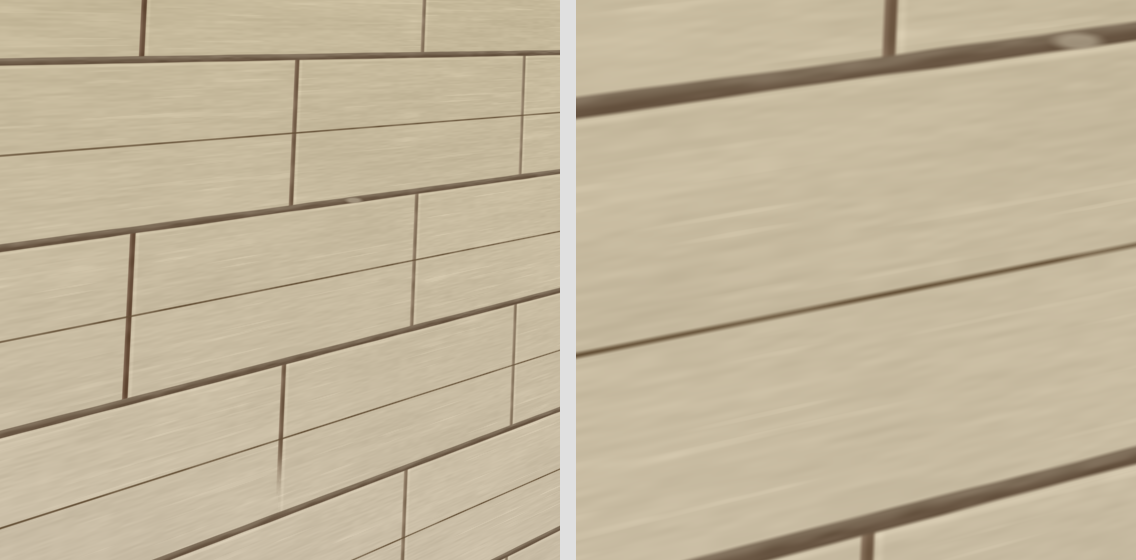
Left: the whole. Right: its middle third, enlarged.
Give the GLSL for this texture, as a WebGL 1 fragment shader.

```glsl
precision highp float;
// Beige stone cladding in running bond, receding to the right, with brown open joints.

uniform vec2 u_resolution;

float hash(vec2 p) {
    return fract(sin(dot(p, vec2(127.1, 311.7))) * 43758.5453);
}

float noise(vec2 p) {
    vec2 i = floor(p), f = fract(p);
    f = f * f * (3.0 - 2.0 * f);
    return mix(mix(hash(i), hash(i + vec2(1.0, 0.0)), f.x),
               mix(hash(i + vec2(0.0, 1.0)), hash(i + vec2(1.0, 1.0)), f.x), f.y);
}

// Coverage of a line at distance d from its centre
float line(float d, float halfWidth, float soft) {
    return 1.0 - smoothstep(halfWidth - soft, halfWidth + soft, abs(d));
}

void main() {
    vec2 p = gl_FragCoord.xy / u_resolution;
    float soft = max(0.0017, 0.8 / u_resolution.y);

    // Perspective: wall.y counts courses downward, wall.x runs along the wall
    float depth = 1.0 - 0.362 * p.x;
    float courseHeight = 0.3327 * depth;
    vec2 wall;
    wall.y = (0.8893 - p.y + 0.0169 * p.x) / courseHeight;
    wall.x = p.x / depth + 0.018 * wall.y;
    float softY = soft / courseHeight;
    float softX = soft / (depth * depth);

    // Running bond: every other course shifts by half a slab
    float course = floor(wall.y);
    float along = (wall.x - 0.278) / 0.759 - 0.5 * (1.0 - mod(course, 2.0));
    float down = fract(wall.y);
    float seam = floor(wall.y + 0.5);
    float seamDist = wall.y - seam;
    float joint = floor(along + 0.5);
    float jointDist = (along - joint) * 0.759;

    // Slab face: tone per slab, streaky grain and soft mottling
    vec2 slab = vec2(floor(along), floor(wall.y * 2.0));
    vec2 seed = vec2(hash(slab) * 37.0, 0.0);
    float grain = noise(wall * vec2(11.0, 65.0) + seed) - 0.5;
    float fine = noise(wall * vec2(42.0, 85.0) + seed + 9.0) - 0.5;
    float mottle = noise(wall * vec2(5.0, 9.0) + seed) - 0.5;
    float streak = smoothstep(0.74, 0.95, noise(wall * vec2(6.0, 48.0) + seed + 21.0));
    vec3 color = mix(vec3(0.79, 0.742, 0.652), vec3(0.775, 0.725, 0.605), p.y);
    color += 0.028 * grain + 0.024 * fine + 0.022 * mottle + 0.026 * streak;
    color += 0.012 * (hash(slab + 4.0) - 0.5);

    // Pale lit arris under each seam and beside each joint
    color += 0.05 * line(seamDist - 0.032, 0.006, softY * 1.5);
    color += 0.035 * line(jointDist - 0.011, 0.003, softX * 1.5);

    // Upright joints, darker when near; one is filled along its lower part
    vec3 jointColor = mix(vec3(0.38, 0.28, 0.20), vec3(0.54, 0.47, 0.38), smoothstep(0.15, 0.95, p.x));
    jointColor += 0.10 * smoothstep(0.002, -0.006, jointDist);
    jointColor += 0.07 * (noise(vec2(joint * 7.0, wall.y * 16.0)) - 0.5);
    float filled = joint == 0.0 && course == 2.0 ? smoothstep(0.48, 0.92, down) : 0.0;
    color = mix(color, jointColor, line(jointDist, 0.0058, softX) * (1.0 - filled));

    // Hairline groove through the middle of each course
    float wear = 0.75 + 0.25 * noise(vec2(wall.x * 22.0, course * 5.0));
    color = mix(color, vec3(0.39, 0.31, 0.21), wear * line(down - 0.504, 0.0052, softY));

    // Wide seams between courses, shaded across and uneven along their length
    float dust = noise(vec2(wall.x * 14.0, seam * 8.0));
    vec3 seamColor = mix(vec3(0.50, 0.435, 0.355), vec3(0.40, 0.325, 0.25),
                         smoothstep(-0.014, 0.014, seamDist + 0.012 * (dust - 0.5)));
    seamColor += 0.06 * (noise(vec2(wall.x * 40.0, wall.y * 90.0)) - 0.5);
    float halfWidth = 0.021 + 0.003 * (dust - 0.5);
    color = mix(color, seamColor, line(seamDist, halfWidth, softY));

    // Pale mortar crumb caught in a seam
    vec2 crumb = (p - vec2(0.632, 0.642)) / vec2(0.018, 0.006);
    color = mix(color, vec3(0.70, 0.65, 0.56), 0.75 * smoothstep(1.1, 0.4, length(crumb)));

    gl_FragColor = vec4(color, 1.0);
}
```
